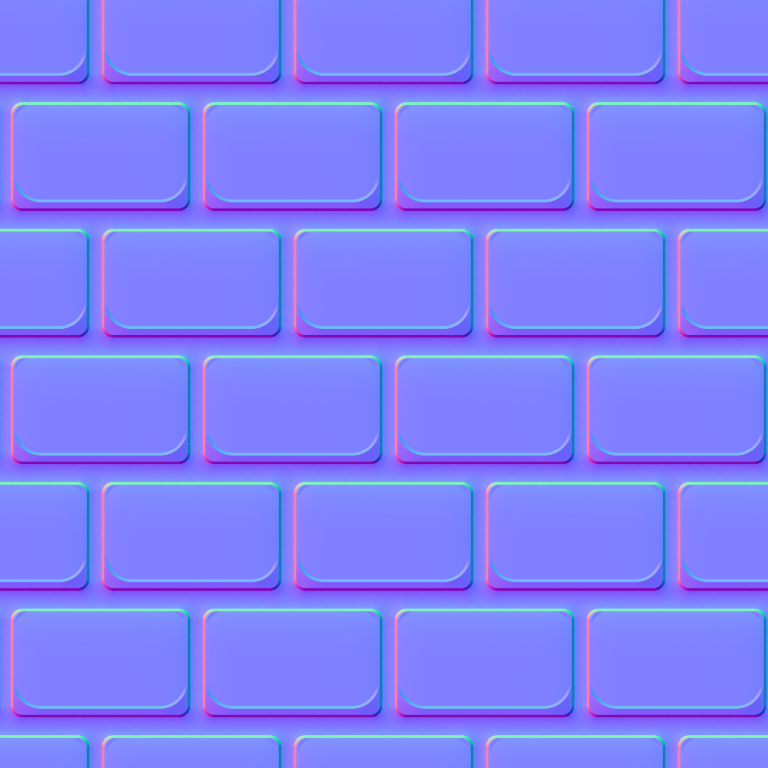
Write a WebGL 1 fragment shader that draws this texture map.

```glsl
precision highp float;

uniform vec2 u_resolution;

#define PITCH vec2(0.25, 0.16484)
#define ORIGIN vec2(0.1309, 0.4664)
#define ROW_SHIFT 0.1185
#define HALF_SIZE vec2(0.1172, 0.0710)
#define CORNER 0.0155
#define LIP_CORNER 0.036
#define LIP_HEIGHT 0.0125
#define EDGE_WIDTH 0.0036
#define EDGE_SLOPE 0.92
#define GLOW_REACH 0.0135
#define GLOW_SLOPE 0.36
#define GRAIN 0.05

vec2 hashGradient(vec2 cell) {
  float angle = 6.2832 * fract(sin(dot(cell, vec2(12.99, 78.23))) * 4375.85);
  return vec2(cos(angle), sin(angle));
}

float gradientNoise(vec2 p) {
  vec2 i = floor(p);
  vec2 f = p - i;
  vec2 u = f * f * f * (f * (f * 6.0 - 15.0) + 10.0);
  vec2 e = vec2(1.0, 0.0);
  float a = dot(hashGradient(i), f);
  float b = dot(hashGradient(i + e.xy), f - e.xy);
  float c = dot(hashGradient(i + e.yx), f - e.yx);
  float d = dot(hashGradient(i + e.xx), f - e.xx);
  return mix(mix(a, b, u.x), mix(c, d, u.x), u.y);
}

// Outward direction in xy, signed distance in z
vec3 roundedBox(vec2 p, vec2 halfSize, float radius) {
  vec2 q = abs(p) - halfSize + radius;
  vec2 outer = max(q, 0.0);
  float dist = length(outer) + min(max(q.x, q.y), 0.0) - radius;
  vec2 axis = q.x > q.y ? vec2(1.0, 0.0) : vec2(0.0, 1.0);
  vec2 dir = min(q.x, q.y) > 0.0 ? normalize(q) : axis;
  return vec3(dir * vec2(p.x < 0.0 ? -1.0 : 1.0, p.y < 0.0 ? -1.0 : 1.0), dist);
}

float inside(float dist, float blur) {
  return 1.0 - smoothstep(-blur, blur, dist);
}

// Band of the edge width lying just inside a contour
float innerBand(float dist, float blur) {
  return inside(dist, blur) * (1.0 - inside(dist + EDGE_WIDTH, blur));
}

// The red channel runs against the outward direction
vec2 tilt(vec2 dir) {
  return vec2(-dir.x, dir.y);
}

vec2 brickSlope(vec2 p, vec3 box, float blur) {
  // Raised face, cut short at the bottom by the lip
  vec2 faceHalf = HALF_SIZE - vec2(EDGE_WIDTH, 0.5 * (EDGE_WIDTH + LIP_HEIGHT) - 0.001);
  vec2 facePos = p - vec2(0.0, 0.5 * (LIP_HEIGHT - EDGE_WIDTH));
  vec3 face = roundedBox(facePos, faceHalf, p.y < 0.0 ? LIP_CORNER : CORNER * 1.25);

  // Soft shading from the top and the sides
  vec2 sides = exp(-(HALF_SIZE.x + vec2(p.x, -p.x)) / 0.013);
  float top = exp(-(HALF_SIZE.y - p.y) / 0.019);
  vec2 slope = vec2(0.17 * (sides.x - sides.y), 0.23 * top);

  // Sloping strip below the face, then the thin line around it
  float strip = 1.0 - inside(face.z, blur);
  slope = mix(slope, 0.30 * tilt(face.xy), strip);
  float bottom = smoothstep(0.1, 0.5, -face.y);
  float corner = 0.7 * abs(face.x * face.y);
  vec2 lineSlope = -0.46 * tilt(face.xy) - vec2(0.12, 0.0);
  slope = mix(slope, lineSlope, innerBand(face.z, blur) * max(bottom, corner));

  // Steep outer edge
  return mix(slope, EDGE_SLOPE * tilt(box.xy), innerBand(box.z, blur));
}

void main() {
  vec2 uv = gl_FragCoord.xy / u_resolution;
  float blur = 0.6 / u_resolution.y;
  float nearestRow = floor((uv.y - ORIGIN.y) / PITCH.y + 0.5);

  vec2 mortar = vec2(0.0);
  vec2 bricks = vec2(0.0);
  float coverage = 0.0;
  float nearestEdge = 1.0;

  // Sum the shading of the surrounding bricks
  for (int j = -1; j <= 1; j++) {
    float row = nearestRow + float(j);
    float startX = ORIGIN.x + ROW_SHIFT * mod(row, 2.0);
    float nearestCol = floor((uv.x - startX) / PITCH.x + 0.5);
    for (int i = -1; i <= 1; i++) {
      vec2 center = vec2(startX, ORIGIN.y) + PITCH * vec2(nearestCol + float(i), row);
      vec2 p = uv - center;
      vec3 box = roundedBox(p, HALF_SIZE, CORNER);
      float mask = inside(box.z, blur);
      float glow = GLOW_SLOPE * exp(-max(box.z, 0.0) / GLOW_REACH);
      mortar += tilt(box.xy) * glow * (1.0 - 0.2 * box.y);
      if (mask > 0.0) bricks += mask * brickSlope(p, box, blur);
      coverage += mask;
      nearestEdge = min(nearestEdge, abs(box.z));
    }
  }

  // Faint grain, fading away from the edges
  vec2 grain = vec2(gradientNoise(uv * 150.0), gradientNoise(uv * 150.0 + 37.0));
  vec2 slope = mortar * (1.0 - coverage) + bricks;
  slope += grain * GRAIN * (0.1 + exp(-nearestEdge / 0.008)) * (1.0 - 0.6 * coverage);

  slope /= max(1.0, length(slope));
  vec3 normal = vec3(slope, sqrt(max(0.0, 1.0 - dot(slope, slope))));
  gl_FragColor = vec4(0.5 + 0.5 * normal, 1.0);
}
```
